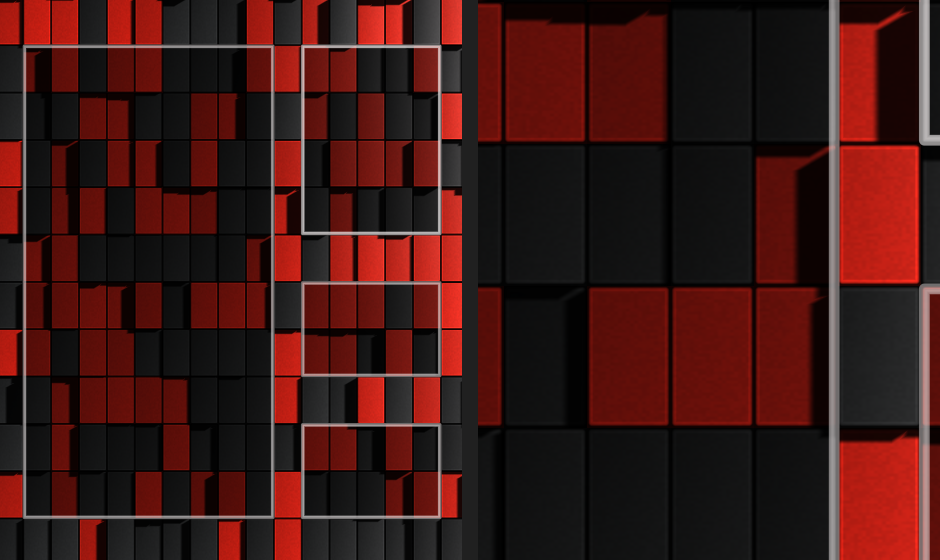
Left, the full canvas; right, a detail of the centre.
Write a Shadertoy shader that draws this background.

```glsl
// Wall of raised red and black blocks with four dark glass panels in pale frames.

const vec2 PITCH = vec2(0.0497, 0.0845);   // block size, in canvas heights
const vec2 ORIGIN = vec2(0.0417, 0.0742);  // lower left corner of block (0, 0)
const vec2 TO_LIGHT = vec2(0.036, 0.021);  // shadow reach per unit of relief
const vec3 RED = vec3(0.70, 0.105, 0.065);
const vec3 BLACK = vec3(0.125, 0.128, 0.13);
const vec3 FRAME = vec3(0.93, 0.91, 0.91);

float hash(vec2 p, float seed) {
    vec3 q = fract(vec3(p.xyx + seed) * vec3(0.1031, 0.1030, 0.0973));
    q += dot(q, q.yzx + 33.33);
    return fract((q.x + q.y) * q.z);
}

float valueNoise(vec2 p) {
    vec2 i = floor(p), f = fract(p);
    f = f * f * (3.0 - 2.0 * f);
    float low = mix(hash(i, 5.0), hash(i + vec2(1, 0), 5.0), f.x);
    float high = mix(hash(i + vec2(0, 1), 5.0), hash(i + vec2(1, 1), 5.0), f.x);
    return mix(low, high, f.y);
}

float boxDistance(vec2 p, vec2 halfSize, float radius) {
    vec2 d = abs(p) - halfSize + radius;
    return length(max(d, 0.0)) + min(max(d.x, d.y), 0.0) - radius;
}

float relief(vec2 cell) {
    return hash(cell + 40.0, 17.0);
}

// Length of the light ray, in relief units, that lies inside a taller block.
float rayOverlap(vec2 p, vec2 low, vec2 high, float rise) {
    vec2 enter = (low - p) / TO_LIGHT;
    vec2 leave = (high - p) / TO_LIGHT;
    return min(min(leave.x, leave.y), rise) - max(max(enter.x, enter.y), 0.0);
}

// Shadow cast on a block by its neighbours above and to the right.
float castShadow(vec2 p, vec2 cell) {
    float shade = 0.0;
    float base = relief(cell);
    for (int y = 0; y <= 1; y++)
    for (int x = 0; x <= 1; x++) {
        if (x + y == 0) continue;
        vec2 other = cell + vec2(x, y);
        vec2 low = ORIGIN + other * PITCH;
        float overlap = rayOverlap(p, low, low + PITCH, relief(other) - base);
        shade = max(shade, smoothstep(0.0, 0.17, overlap));
    }
    return shade;
}

vec3 blockWall(vec2 p, float pixel) {
    vec2 grid = (p - ORIGIN) / PITCH;
    vec2 cell = floor(grid);
    vec2 local = fract(grid);
    bool isRed = hash(cell + 40.0, 3.0) < 0.53;
    vec3 color = isRed ? RED : BLACK;

    // Face tone, soft sheen and fine grain.
    color *= 0.88 + 0.24 * hash(cell + 40.0, 29.0);
    float sheen = isRed ? 0.18 : 0.55;
    color *= 1.0 + sheen * (0.6 * local.x + 0.4 * (1.0 - local.y) - 0.5);
    color *= 0.95 + 0.1 * valueNoise(p * vec2(420.0, 560.0));

    // Brighter light and pale haze toward the upper right.
    float glow = smoothstep(0.38, 0.85, p.x) * (0.35 + 0.65 * smoothstep(0.1, 0.95, p.y));
    color = color * (1.0 + 0.18 * glow) + vec3(0.15, 0.14, 0.14) * glow * (0.35 + 0.8 * local.x);
    color *= 1.0 - 0.88 * castShadow(p, cell);

    // Lit bevel and dark seam.
    float edge = boxDistance((local - 0.5) * PITCH, 0.5 * PITCH, 0.003);
    float bevel = smoothstep(0.0012, 0.0, abs(edge + 0.0028));
    color *= 1.0 + 0.22 * bevel;
    float seam = smoothstep(-0.0016 - pixel, -0.0004, edge);
    return mix(color, color * 0.15, seam);
}

// Tinted glass spanning a range of blocks, edged with a translucent line.
vec3 addPanel(vec3 color, vec2 p, vec2 firstCell, vec2 lastCell, float opacity, float pixel) {
    vec2 center = ORIGIN + 0.5 * (firstCell + lastCell) * PITCH;
    vec2 halfSize = 0.5 * (lastCell - firstCell) * PITCH - 0.002;
    float d = boxDistance(p - center, halfSize, 0.0);
    float inside = smoothstep(pixel, -pixel, d);
    color = mix(color, color * 0.52, inside);
    float line = smoothstep(0.0032 + pixel, 0.0032 - pixel, abs(d));
    float core = smoothstep(0.0026, 0.0, abs(d + 0.001));
    return mix(color, FRAME, line * (opacity + 0.16 * core));
}

void mainImage(out vec4 fragColor, in vec2 fragCoord) {
    vec2 p = fragCoord / iResolution.y;
    float pixel = 0.7 / iResolution.y;
    vec3 color = blockWall(p, pixel);

    color = addPanel(color, p, vec2(0, 0), vec2(9, 10), 0.46, pixel);
    color = addPanel(color, p, vec2(10, 6), vec2(15, 10), 0.60, pixel);
    color = addPanel(color, p, vec2(10, 3), vec2(15, 5), 0.46, pixel);
    color = addPanel(color, p, vec2(10, 0), vec2(15, 2), 0.50, pixel);

    fragColor = vec4(color, 1.0);
}
```
